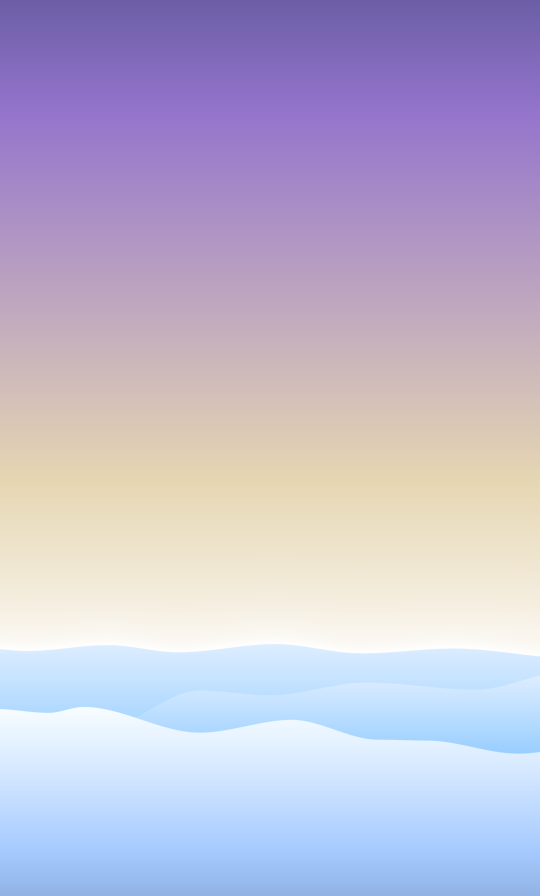
Reproduce this background procedurally as a WebGL 1 fragment shader.

```glsl
precision highp float;
// Dusk sky fading from violet to cream above three layers of soft blue snow hills.

uniform vec2 u_resolution;

#define SKY_TOP vec3(0.42, 0.37, 0.65)
#define SKY_VIOLET vec3(0.58, 0.455, 0.80)
#define SKY_SAND vec3(0.90, 0.84, 0.70)
#define SKY_CREAM vec3(0.97, 0.95, 0.91)
#define HILL_LIGHT vec3(0.865, 0.93, 1.0)
#define HILL_DEEP vec3(0.60, 0.81, 1.0)
#define SNOW_CREST vec3(0.97, 0.99, 1.0)
#define SNOW_BLUE vec3(0.65, 0.79, 1.0)
#define SNOW_BASE vec3(0.57, 0.70, 0.89)
#define GLOW_HEIGHT 0.016

// Linear ramp from 0 at a to 1 at b, in either direction.
float ramp(float a, float b, float v) {
  return clamp((v - a) / (b - a), 0.0, 1.0);
}

// Eases a ridge height toward a new level between x = a and x = b.
float bend(float height, float level, float a, float b, float x) {
  return mix(height, level, smoothstep(a, b, x));
}

float backRidge(float x) {
  float h = bend(0.2765, 0.2734, -0.03, 0.05, x);
  h = bend(h, 0.2800, 0.05, 0.20, x);
  h = bend(h, 0.2720, 0.20, 0.33, x);
  h = bend(h, 0.2812, 0.33, 0.51, x);
  h = bend(h, 0.2708, 0.51, 0.67, x);
  h = bend(h, 0.2762, 0.67, 0.84, x);
  return bend(h, 0.2655, 0.84, 1.06, x);
}

float middleRidge(float x) {
  float h = bend(0.185, 0.2292, 0.18, 0.37, x);
  h = bend(h, 0.2240, 0.37, 0.50, x);
  h = bend(h, 0.2383, 0.50, 0.68, x);
  h = bend(h, 0.2302, 0.68, 0.88, x);
  return bend(h, 0.2520, 0.88, 1.06, x);
}

float frontRidge(float x) {
  float h = bend(0.2088, 0.2044, -0.01, 0.09, x);
  h = bend(h, 0.2110, 0.09, 0.155, x);
  h = bend(h, 0.1823, 0.155, 0.37, x);
  h = bend(h, 0.1966, 0.37, 0.54, x);
  h = bend(h, 0.1745, 0.54, 0.70, x);
  h = bend(h, 0.1735, 0.70, 0.79, x);
  h = bend(h, 0.1589, 0.79, 0.96, x);
  return bend(h, 0.1640, 0.96, 1.06, x);
}

vec3 skyColor(float y) {
  vec3 color = mix(SKY_TOP, SKY_VIOLET, ramp(1.0, 0.876, y));
  color = mix(color, SKY_SAND, ramp(0.876, 0.464, y));
  return mix(color, SKY_CREAM, ramp(0.464, 0.30, y));
}

vec3 snowColor(float y) {
  vec3 color = mix(SNOW_CREST, HILL_LIGHT, ramp(0.21, 0.155, y));
  color = mix(color, SNOW_BLUE, ramp(0.155, 0.05, y));
  return mix(color, SNOW_BASE, ramp(0.05, 0.0, y));
}

// Antialiased coverage below a ridge.
float below(float ridge, float y) {
  float pixel = 1.0 / u_resolution.y;
  return smoothstep(-0.75 * pixel, 0.75 * pixel, ridge - y);
}

void main() {
  vec2 p = gl_FragCoord.xy / u_resolution;
  float back = backRidge(p.x);

  // Sky with a white glow along the horizon
  float glow = exp(-max(p.y - back, 0.0) / GLOW_HEIGHT);
  vec3 color = mix(skyColor(p.y), vec3(1.0), glow);

  // Hills from far to near
  vec3 farHill = mix(HILL_LIGHT, HILL_DEEP, 0.75 * ramp(0.28, 0.195, p.y));
  vec3 midHill = mix(HILL_LIGHT, HILL_DEEP, ramp(0.245, 0.16, p.y));
  color = mix(color, farHill, below(back, p.y));
  color = mix(color, midHill, below(middleRidge(p.x), p.y));
  color = mix(color, snowColor(p.y), below(frontRidge(p.x), p.y));

  gl_FragColor = vec4(color, 1.0);
}
```
